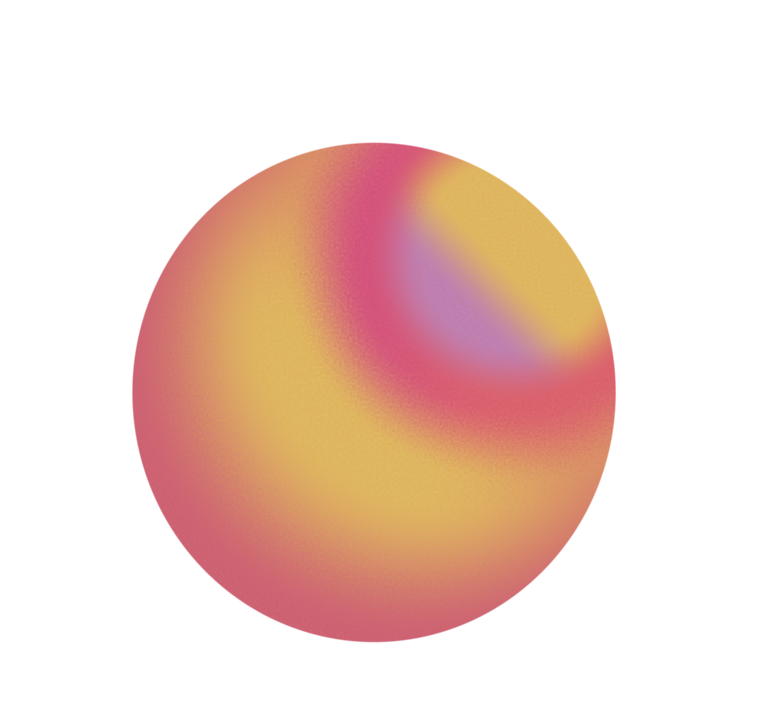
A Shadertoy shader for this background:

```glsl
// A grainy disc on white, with soft bands of yellow, pink and mauve curling around an off-centre glow.

#define DISC_CENTER vec2(-0.0139, -0.0481)
#define DISC_RADII  vec2(0.3375, 0.3487)
#define GLOW_CENTER vec2(0.183, 0.144)
#define GLOW_AXIS   vec2(-0.722, -0.692)
#define GRAIN_FREQ  270.0
#define GRAIN_INNER 0.012
#define GRAIN_OUTER 0.042

const vec3 YELLOW = vec3(0.875, 0.715, 0.375);
const vec3 ORANGE = vec3(0.855, 0.575, 0.400);
const vec3 PINK   = vec3(0.830, 0.330, 0.490);
const vec3 CORAL  = vec3(0.855, 0.385, 0.430);
const vec3 MAUVE  = vec3(0.750, 0.500, 0.690);
const vec3 ROSE   = vec3(0.805, 0.385, 0.450);

// Random lattice gradient, each component in -1..1
vec2 latticeGradient(vec2 cell) {
    vec3 h = fract(cell.xyx * vec3(0.1031, 0.1030, 0.0973));
    h += dot(h, h.yzx + 33.33);
    return 2.0 * fract((h.xx + h.yz) * h.zy) - 1.0;
}

float gradientNoise(vec2 p) {
    vec2 cell = floor(p), f = fract(p);
    vec2 w = f * f * f * (f * (f * 6.0 - 15.0) + 10.0);
    float a = dot(latticeGradient(cell), f);
    float b = dot(latticeGradient(cell + vec2(1, 0)), f - vec2(1, 0));
    float c = dot(latticeGradient(cell + vec2(0, 1)), f - vec2(0, 1));
    float d = dot(latticeGradient(cell + vec2(1, 1)), f - vec2(1, 1));
    return mix(mix(a, b, w.x), mix(c, d, w.x), w.y);
}

vec3 discColor(vec2 p) {
    vec2 offset = p - GLOW_CENTER;
    float radius = length(offset);
    float along = dot(offset, GLOW_AXIS);
    float facing = along / max(radius, 0.001);

    // Grain scatters the bands, more so far from the glow
    float grain = gradientNoise((p + 1.0) * GRAIN_FREQ);
    float jitter = grain * mix(GRAIN_INNER, GRAIN_OUTER, smoothstep(0.3, 0.55, radius));
    radius += jitter;
    along += jitter;

    // Yellow glow, with mauve on the side facing the axis
    vec3 glow = mix(YELLOW, MAUVE, smoothstep(0.015, 0.105, along));

    // Pink ring, turning coral to the right
    vec3 ring = mix(PINK, CORAL, smoothstep(-0.05, 0.17, p.x));

    // Outer field: yellow along the axis, orange beside it, rose far away
    vec3 field = mix(ORANGE, YELLOW, smoothstep(0.4, 0.95, facing));
    float reach = radius * (1.0 + 0.5 * (1.0 - facing));
    field = mix(field, ROSE, smoothstep(0.38, 0.60, reach));

    vec3 color = mix(glow, ring, smoothstep(0.125, 0.207, radius));
    color = mix(color, field, smoothstep(0.212, 0.325, radius));
    return color + 0.025 * grain;
}

void mainImage(out vec4 fragColor, in vec2 fragCoord) {
    vec2 p = (fragCoord - 0.5 * iResolution.xy) / iResolution.y;

    // Signed distance to the slightly tall disc
    float edge = (length((p - DISC_CENTER) / DISC_RADII) - 1.0) * DISC_RADII.x;
    float pixel = 1.0 / iResolution.y;
    float mask = 1.0 - smoothstep(-pixel, pixel, edge);

    fragColor = vec4(mix(vec3(1.0), discColor(p), mask), 1.0);
}
```
